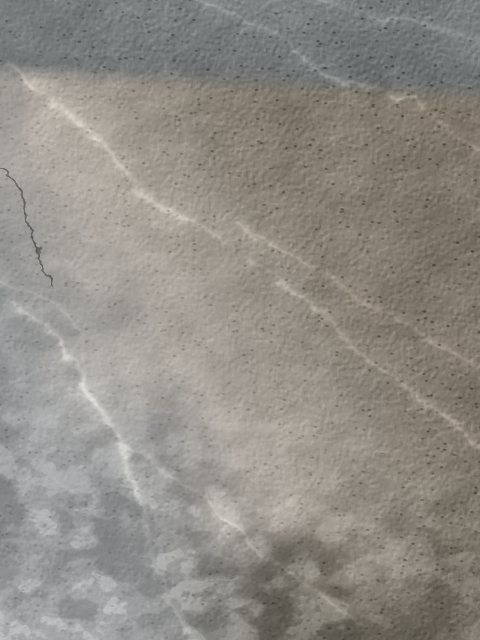
This texture is drawn by a Shadertoy shader. Its source:

```glsl
// Weathered grey-brown stone slab with pale diagonal veins, pits and a shadowed top edge.

const vec3 COOL_GREY  = vec3(0.565, 0.572, 0.575);
const vec3 COOL_DARK  = vec3(0.455, 0.470, 0.472);
const vec3 WARM_LIGHT = vec3(0.680, 0.655, 0.625);
const vec3 WARM_BROWN = vec3(0.495, 0.462, 0.412);
const vec3 DEEP_BROWN = vec3(0.390, 0.370, 0.330);

vec2 hash2(vec2 p) {
    vec3 q = fract(p.xyx * vec3(0.1031, 0.1030, 0.0973));
    q += dot(q, q.yzx + 33.33);
    return fract((q.xx + q.yz) * q.zy);
}

// Smooth cellular noise: x = blended cell value, y = distance to nearest seed
vec2 cells(vec2 p) {
    vec2 id = floor(p), f = fract(p);
    float sum = 0.0, total = 0.0, nearest = 4.0;
    for (int j = -1; j <= 1; j++)
    for (int i = -1; i <= 1; i++) {
        vec2 o = vec2(i, j);
        vec2 r = o + hash2(id + o) - f;
        float d2 = dot(r, r);
        float w = exp(-6.0 * d2);
        sum += w * hash2(id + o + 71.0).x;
        total += w;
        nearest = min(nearest, d2);
    }
    return vec2(sum / total, sqrt(nearest));
}

// Layered cellular noise, centred on zero
float layers(vec2 p, int count) {
    float sum = 0.0, amp = 0.6;
    for (int i = 0; i < count; i++) {
        sum += amp * (cells(p).x - 0.5);
        p = mat2(1.6, 1.2, -1.2, 1.6) * p + 17.3;
        amp *= 0.58;
    }
    return sum;
}

float segment(vec2 p, vec2 a, vec2 b) {
    vec2 ab = b - a;
    return length(p - a - ab * clamp(dot(p - a, ab) / dot(ab, ab), 0.0, 1.0));
}

float path(vec2 p, vec2 a, vec2 b, vec2 c, vec2 d) {
    return min(segment(p, a, b), min(segment(p, b, c), segment(p, c, d)));
}

// Bright core inside a soft halo
float vein(float d, float width) {
    return 0.65 * exp(-d * d / (width * width)) + 0.35 * exp(-d / (3.5 * width));
}

// Faint short veins scattered along the main diagonal
float hairVeins(vec2 p) {
    float sum = 0.0;
    for (int i = 0; i < 22; i++) {
        vec2 h = hash2(vec2(i, 5.0)), k = hash2(vec2(i, 19.0));
        vec2 start = h * vec2(0.75, 1.0);
        float angle = -0.45 - 0.65 * k.x;
        vec2 end = start + (0.04 + 0.12 * k.y) * vec2(cos(angle), sin(angle));
        sum += (0.2 + 0.3 * k.y) * vein(segment(p, start, end), 0.0026);
    }
    return sum;
}

float mainVeins(vec2 p) {
    float v = vein(path(p, vec2(0.01, 0.90), vec2(0.13, 0.805), vec2(0.22, 0.705), vec2(0.34, 0.625)), 0.0050);
    v += 0.7 * vein(path(p, vec2(0.37, 0.655), vec2(0.45, 0.61), vec2(0.56, 0.54), vec2(0.76, 0.42)), 0.0038);
    v += vein(path(p, vec2(0.385, 0.597), vec2(0.495, 0.518), vec2(0.58, 0.425), vec2(0.76, 0.30)), 0.0050);
    v += vein(path(p, vec2(0.02, 0.52), vec2(0.125, 0.435), vec2(0.195, 0.305), vec2(0.22, 0.20)), 0.0052);
    v += 0.8 * vein(path(p, vec2(0.22, 0.20), vec2(0.235, 0.13), vec2(0.265, 0.06), vec2(0.31, -0.02)), 0.0050);
    v += 0.6 * vein(path(p, vec2(0.0, 0.555), vec2(0.08, 0.525), vec2(0.13, 0.47), vec2(0.14, 0.41)), 0.0036);
    v += 0.65 * vein(path(p, vec2(0.195, 0.305), vec2(0.325, 0.22), vec2(0.42, 0.13), vec2(0.57, 0.025)), 0.0036);
    v += 0.7 * vein(path(p, vec2(0.30, 1.01), vec2(0.44, 0.948), vec2(0.51, 0.885), vec2(0.56, 0.866)), 0.0036);
    v += 0.9 * vein(path(p, vec2(0.56, 0.866), vec2(0.65, 0.846), vec2(0.70, 0.80), vec2(0.76, 0.75)), 0.0036);
    return v + 0.8 * vein(path(p, vec2(0.47, 1.01), vec2(0.58, 0.98), vec2(0.66, 0.97), vec2(0.76, 0.94)), 0.0036);
}

void mainImage(out vec4 fragColor, in vec2 fragCoord) {
    vec2 p = fragCoord / iResolution.y;
    float broad = layers(p * 6.0, 4);
    float mottle = layers(p * vec2(22.0, 30.0) + 9.0, 4);
    vec2 warp = 0.028 * vec2(broad, layers(p * 11.0 + 40.0, 4)) + 0.009 * mottle;

    // Tone runs from cool lower left, over a light ridge, to brown right
    float s = p.x + 0.6 * p.y + 0.16 * broad;
    vec3 col = mix(WARM_LIGHT, WARM_BROWN, smoothstep(0.52, 0.98, s));
    col = mix(COOL_GREY, col, smoothstep(0.28, 0.60, s));
    float lowRight = (1.0 - smoothstep(0.0, 0.30, p.y + 0.25 * broad)) * smoothstep(0.18, 0.50, p.x);
    col = mix(col, DEEP_BROWN, 0.75 * lowRight);
    float corner = exp(-14.0 * dot(p, p));
    col += 0.07 * corner + 0.12 * broad + 0.07 * mottle;

    // Pale chalky blotches and darker stains toward the bottom
    float low = 1.0 - smoothstep(0.15, 0.55, p.y + 0.3 * p.x);
    col += low * (0.065 * smoothstep(0.06, 0.16, mottle) - 0.05 * smoothstep(0.03, 0.20, -mottle - 0.4 * broad));

    // Shadow band along the top, darkest at its lower edge
    float edge = 0.893 - 0.05 * p.x;
    float shade = smoothstep(edge - 0.025, edge + 0.018, p.y);
    vec3 shadow = COOL_DARK + 0.35 * (p.y - 0.95) + 0.08 * broad + 0.06 * mottle;
    col = mix(col, shadow, shade);

    // Veins broken up by the mottling
    float veins = mainVeins(p + warp) * (0.85 + 1.2 * mottle) + 0.6 * hairVeins(p + 1.4 * warp);
    col += 0.135 * clamp(veins, 0.0, 1.3) * vec3(1.0, 0.98, 0.93);

    // Dark hairline crack at the left
    float crack = path(p + 1.6 * warp, vec2(0.0, 0.745), vec2(0.035, 0.71), vec2(0.045, 0.655), vec2(0.08, 0.56));
    col -= 0.22 * (1.0 - smoothstep(0.0006, 0.0024, crack));

    // Embossed grain and sparse elongated pits
    vec2 g = p * 190.0;
    float emboss = cells(g).x - cells(g + vec2(-0.5, 0.6)).x;
    vec2 pitCell = cells(p * vec2(58.0, 85.0) + 3.0 * warp);
    float pit = (1.0 - smoothstep(0.06, 0.24, pitCell.y)) * smoothstep(0.55, 0.85, pitCell.x);
    float rough = 0.7 + 0.6 * smoothstep(0.4, 0.9, s);
    col += rough * (0.065 * emboss - 0.11 * pit);

    fragColor = vec4(clamp(col, 0.0, 1.0), 1.0);
}
```
